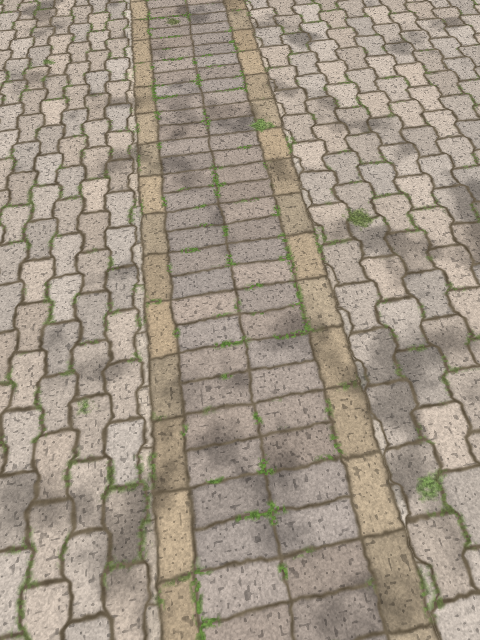
Give the GLSL for this texture, as a WebGL 1 fragment shader.

```glsl
precision highp float;
// Weathered paving in perspective: a two-brick centre strip between ochre kerb
// bands, flanked by staggered bottle-shaped pavers. The ground plane is
// unprojected, split into blocks by joint distances, then worn with noise.
uniform vec2 u_resolution;

float hash(vec2 p) {
  vec3 h = fract(vec3(p.xyx) * vec3(0.1031, 0.103, 0.0973));
  h += dot(h, h.yzx + 33.33);
  return fract((h.x + h.y) * h.z);
}

float noise(vec2 p) {
  vec2 i = floor(p), f = fract(p);
  f = f * f * (3.0 - 2.0 * f);
  return mix(mix(hash(i), hash(i + vec2(1.0, 0.0)), f.x),
             mix(hash(i + vec2(0.0, 1.0)), hash(i + 1.0), f.x), f.y);
}

float fbm(vec2 p) {
  float sum = 0.0, amp = 0.5;
  for (int i = 0; i < 4; i++) {
    sum += amp * noise(p);
    p = p * 2.03 + 17.1;
    amp *= 0.5;
  }
  return sum / 0.9375;
}

// Distance to the nearest integer
float toJoint(float v) { return 0.5 - abs(fract(v) - 0.5); }

// Interlocking pavers: joint distances in xy, block id in zw
vec4 bottlePavers(float column, float phase, float pitch) {
  float wave = clamp(2.2 * sin(6.28318 * phase), -1.0, 1.0);
  float border = floor(column + 0.5);
  float bent = column - 0.1 * wave * (1.0 - 2.0 * mod(border, 2.0));
  float k = floor(bent);
  float along = phase + 0.5 * mod(k, 2.0);
  return vec4(abs(bent - border) * pitch, toJoint(along) * 0.92, k, floor(along));
}

void main() {
  // Unproject to ground units: one brick is 1 wide and 0.5 deep
  vec2 screen = gl_FragCoord.xy / u_resolution.y;
  float depth = 1.697 - screen.y;
  float x = screen.x - 0.1706;
  vec2 ground = vec2((x / depth - 0.1706) / 0.0859,
                     17.36 * (1.0 - x / 7.42) / depth - 0.195);
  vec2 pixel = vec2(11.64, 17.36 / depth) / (depth * u_resolution.y);

  // Uneven laying and chipped edges
  vec2 g = ground;
  g += 0.055 * (vec2(noise(ground * 2.3), noise(ground * 2.3 + 40.0)) - 0.5);
  g += 0.035 * (vec2(noise(ground * 13.0), noise(ground * 13.0 + 70.0)) - 0.5);

  // Choose the block under this point
  float side = abs(g.x);
  float bandEdge = g.x < 0.0 ? 1.43 : 1.54;
  vec2 joint, id;
  vec3 tint;
  float gap = 0.02, weeds = 0.75;
  if (side < 1.0) {
    joint = vec2(toJoint(g.x), toJoint(g.y * 2.0) * 0.5);
    id = floor(g * vec2(1.0, 2.0));
    tint = vec3(0.665, 0.615, 0.575);
    weeds = 1.0;
  } else if (side < bandEdge) {
    joint = vec2(min(side - 1.0, bandEdge - side), toJoint(g.y + 0.5));
    id = vec2(sign(g.x) * 20.0, floor(g.y + 0.5));
    tint = vec3(0.70, 0.63, 0.53);
  } else {
    bool left = g.x < 0.0;
    float pitch = left ? 0.455 : 0.585;
    float column = (g.x - (left ? -1.56 : 1.61)) / pitch;
    vec4 paver = bottlePavers(column, g.y / 0.92 + (left ? -0.18 : 0.5), pitch);
    joint = vec2(min(paver.x, side - bandEdge), paver.y);
    id = paver.zw + (left ? 50.0 : 90.0);
    bool sliver = left ? paver.z >= 0.0 : paver.z < 0.0;
    tint = sliver ? vec3(0.79, 0.74, 0.68) : vec3(0.745, 0.695, 0.645);
    gap = sliver ? 0.014 : 0.027;
    weeds = 0.5;
  }

  // Block face: tone per block, stains and coarse aggregate
  vec2 soft = pixel * 0.7 + 0.014;
  vec2 inside = smoothstep(gap - soft, gap + soft, joint);
  float face = inside.x * inside.y;
  float nearest = min(joint.x, joint.y);
  float grain = noise(ground * 38.0) * 0.6 + noise(ground * 71.0) * 0.4;
  float stain = fbm(ground * 1.1 + 5.0);
  vec3 stone = tint * (0.94 + 0.14 * hash(id));
  stone += vec3(0.02, 0.0, -0.02) * (hash(id + 7.0) - 0.5);
  stone *= 0.86 + 0.30 * grain;
  stone *= 1.0 - 0.28 * smoothstep(0.56, 0.78, stain);
  stone *= 0.88 + 0.12 * smoothstep(0.0, 0.1, nearest);
  stone *= 1.0 - 0.25 * smoothstep(0.74, 0.9, noise(ground * 24.0 + 9.0));

  // Soil in the joints
  vec3 soil = mix(vec3(0.31, 0.27, 0.21), vec3(0.50, 0.45, 0.37),
                  0.7 * noise(ground * 9.0) + 0.3 * grain);
  vec3 color = mix(soil, stone, face);

  // Weeds creeping along the joints
  float patches = smoothstep(0.57, 0.76, noise(ground * 3.1 + 23.0));
  float sprout = patches * (1.0 - smoothstep(0.015, 0.085, nearest));
  sprout *= weeds * smoothstep(0.3, 0.6, noise(ground * 27.0 + 3.0));
  color = mix(color, vec3(0.36, 0.47, 0.23) * (0.75 + 0.6 * grain), sprout);

  // Scattered moss cushions and grass tufts
  vec2 cell = floor(ground / 1.5);
  for (int j = -1; j <= 1; j++) {
    for (int i = -1; i <= 1; i++) {
      vec2 c = cell + vec2(float(i), float(j));
      vec2 centre = (c + 0.2 + 0.6 * vec2(hash(c + 3.0), hash(c + 11.0))) * 1.5;
      float radius = 0.13 + 0.17 * hash(c + 29.0);
      float ragged = radius - length(ground - centre) + 0.3 * (fbm(ground * 9.0) - 0.5);
      float tuft = step(0.88, hash(c + 61.0)) * smoothstep(-0.03, 0.12, ragged);
      vec3 plant = mix(vec3(0.37, 0.36, 0.24), vec3(0.41, 0.56, 0.28), hash(c + 83.0));
      color = mix(color, plant * (0.6 + 0.8 * grain), 0.85 * tuft);
    }
  }
  gl_FragColor = vec4(color, 1.0);
}
```
